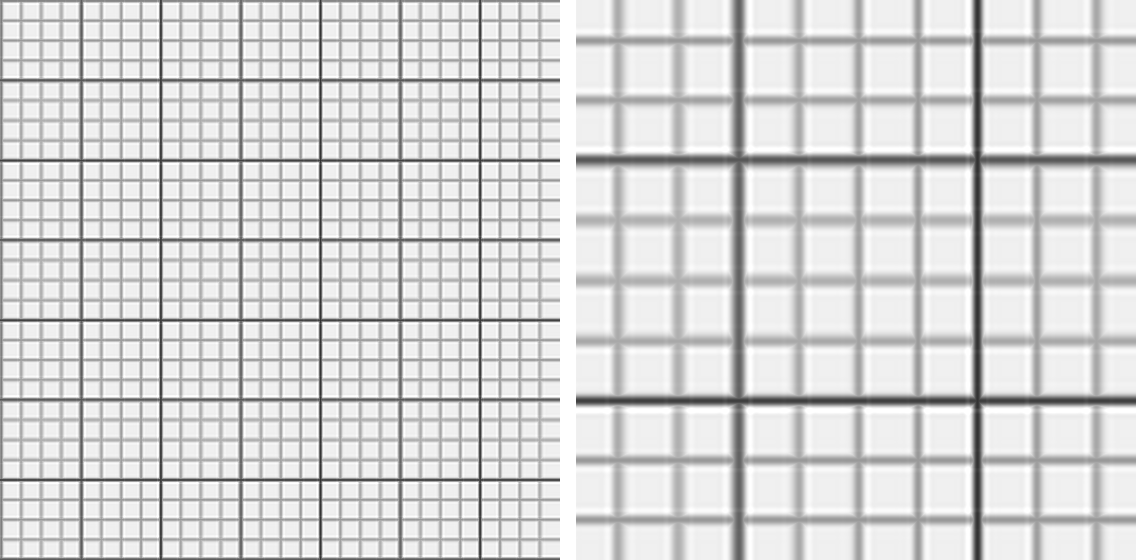
Left: the whole. Right: its middle third, enlarged.
Give the GLSL for this pattern, as a WebGL 1 fragment shader.

```glsl
precision highp float;
// Graph paper: a fine grey grid with every fourth line darker.
// Lines are sampled on a coarse lattice and rebuilt with a Lanczos kernel, so
// they drift between crisp and soft and carry a pale halo on both sides.

#define LATTICE 256.0                // coarse samples across the canvas
#define PITCH vec2(9.118, 9.127)     // line spacing, in lattice samples
#define OFFSET vec2(0.66, 0.30)      // first line from the left and the top
#define LAST_LINE vec2(27.0, 28.0)   // index of the final line on each axis
#define MAJOR_EVERY 4.0
#define LINE_WIDTH 1.2               // in lattice samples
#define PAPER 0.94
#define MINOR_INK 0.34
#define MAJOR_INK 0.74
#define BORDER_INK 0.48              // lines at the left and top borders

uniform vec2 u_resolution;

const float PI = 3.14159;

float sinc(float x) {
  float a = PI * x;
  return abs(a) < 0.001 ? 1.0 : sin(a) / a;
}

float lanczos3(float x) {
  return abs(x) < 3.0 ? sinc(x) * sinc(x / 3.0) : 0.0;
}

// Darkness chosen by the index of the line
float inkStrength(float index, float lastLine) {
  if (index > lastLine) return 0.0;
  if (index < 0.5) return BORDER_INK;
  return mod(index, MAJOR_EVERY) < 0.5 ? MAJOR_INK : MINOR_INK;
}

// Signed ink of the nearest line along one axis; negative values are halo
float lineInk(float x, float pitch, float offset, float lastLine) {
  float index = max(floor((x - offset) / pitch + 0.5), 0.0);
  float center = offset + index * pitch;
  float profile = 0.0;
  for (int i = -1; i <= 1; i++) {
    float texel = floor(center) + 0.5 + float(i);
    float coverage = clamp(0.5 + 0.5 * LINE_WIDTH - abs(texel - center), 0.0, 1.0);
    profile += coverage * lanczos3(x - texel);
  }
  return profile * inkStrength(index, lastLine);
}

void main() {
  vec2 uv = gl_FragCoord.xy / u_resolution;
  vec2 p = vec2(uv.x, 1.0 - uv.y) * LATTICE;

  vec2 ink = vec2(lineInk(p.x, PITCH.x, OFFSET.x, LAST_LINE.x),
                  lineInk(p.y, PITCH.y, OFFSET.y, LAST_LINE.y));

  // Crossings keep the darker line, halos add up
  float dark = max(max(ink.x, ink.y), 0.0);
  float halo = min(ink.x, 0.0) + min(ink.y, 0.0);
  float tone = clamp(PAPER - dark - halo, 0.0, 1.0);
  gl_FragColor = vec4(vec3(tone), 1.0);
}
```
